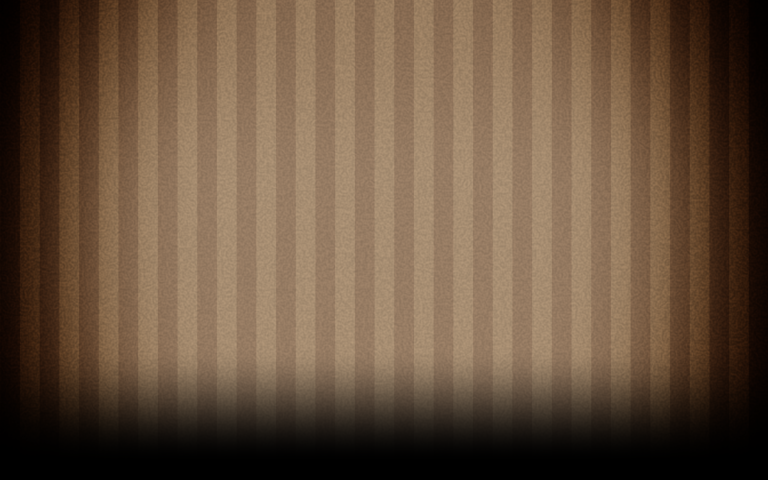
A Shadertoy shader for this background:

```glsl
const vec3 LIGHT_STRIPE = vec3(0.655, 0.555, 0.445);
const vec3 DARK_STRIPE = vec3(0.590, 0.485, 0.388);
const float STRIPE_PERIOD = 0.0513;   // share of the canvas width
const float STRIPE_OFFSET = 0.0260;
const vec2 VIGNETTE_CENTER = vec2(0.496, 0.47);
const float VIGNETTE_HEIGHT = 0.45;   // vertical weight of the ellipse
const float VIGNETTE_FALLOFF = 6.5;
const float VIGNETTE_DEPTH = 4.2;
const float TOP_SHADE = 0.18;
const vec2 FLOOR_FADE = vec2(0.035, 0.28);
const float SWIRL_SCALE = 55.0;       // cells per canvas height
const float SWIRL_AMOUNT = 0.022;
const float GRAIN_SCALE = 210.0;
const float GRAIN_AMOUNT = 0.085;

// Random gradient for a lattice point
vec2 hashGradient(vec2 cell) {
    vec3 h = fract(cell.xyx * vec3(0.1031, 0.1030, 0.0973));
    h += dot(h, h.yzx + 33.33);
    float angle = 6.28318 * fract((h.x + h.y) * h.z);
    return vec2(cos(angle), sin(angle));
}

float gradientNoise(vec2 p) {
    vec2 i = floor(p), f = fract(p);
    vec2 w = f * f * f * (f * (f * 6.0 - 15.0) + 10.0);
    float a = dot(hashGradient(i), f);
    float b = dot(hashGradient(i + vec2(1, 0)), f - vec2(1, 0));
    float c = dot(hashGradient(i + vec2(0, 1)), f - vec2(0, 1));
    float d = dot(hashGradient(i + vec2(1, 1)), f - vec2(1, 1));
    return mix(mix(a, b, w.x), mix(c, d, w.x), w.y);
}

// Curled lines of the paper relief, plus fine grain
float paperTexture(vec2 p) {
    vec2 q = p * SWIRL_SCALE;
    float curl = sin(12.0 * gradientNoise(q) + 4.0 * gradientNoise(q * 0.45 + 17.0));
    float grain = gradientNoise(p * GRAIN_SCALE + 5.3);
    return SWIRL_AMOUNT * curl + GRAIN_AMOUNT * grain;
}

vec3 stripes(float x) {
    float phase = (x - STRIPE_OFFSET) / STRIPE_PERIOD;
    float blur = 0.75 / (iResolution.x * STRIPE_PERIOD);
    float fromLight = abs(fract(phase + 0.25) - 0.5);
    return mix(LIGHT_STRIPE, DARK_STRIPE, smoothstep(0.25 - blur, 0.25 + blur, fromLight));
}

// Exponent that darkens and saturates towards the rim
float vignetteExponent(vec2 uv) {
    vec2 d = (uv - VIGNETTE_CENTER) * 2.0;
    float r = length(d * vec2(1.0, VIGNETTE_HEIGHT));
    return 1.0 + VIGNETTE_DEPTH * pow(r, VIGNETTE_FALLOFF)
         + TOP_SHADE * smoothstep(0.6, 1.0, uv.y);
}

void mainImage(out vec4 fragColor, in vec2 fragCoord) {
    vec2 uv = fragCoord / iResolution.xy;
    vec2 p = fragCoord / iResolution.y;

    // Striped paper
    vec3 color = stripes(uv.x) * (1.0 + paperTexture(p));

    // Burnt rim and dark floor
    color = pow(color, vec3(vignetteExponent(uv)));
    color *= smoothstep(FLOOR_FADE.x, FLOOR_FADE.y, uv.y);

    fragColor = vec4(color, 1.0);
}
```
